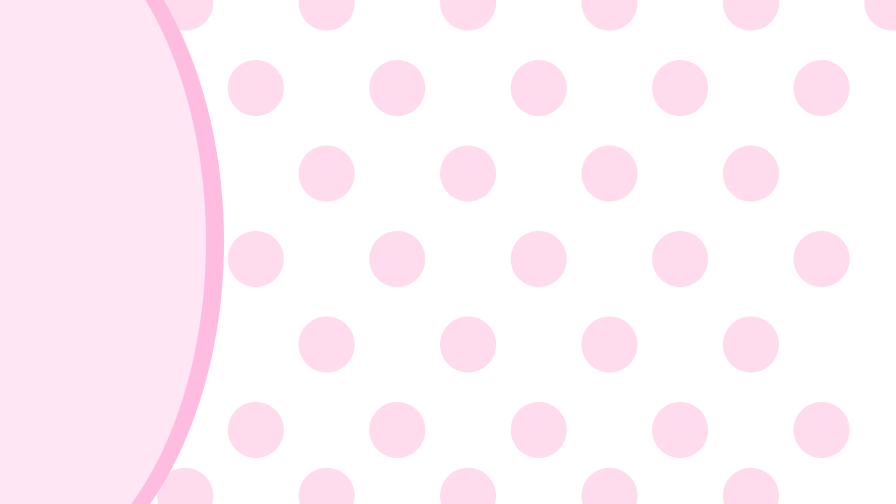
Reproduce this background procedurally as a WebGL 2 fragment shader.

```glsl
#version 300 es
precision highp float;
// A white field of staggered pink polka dots, with a pale rimmed oval
// entering from the left. Dots come from rows with rounded columns;
// the oval and its rim are two nested ellipse distances.
uniform vec2 u_resolution;
out vec4 outColor;

// Approximate signed distance to an ellipse centred on the origin.
float ellipseDistance(vec2 p, vec2 radii) {
    float k = length(p / radii);
    return k * (k - 1.0) / max(length(p / (radii * radii)), 1e-4);
}

// Signed distance to the nearest dot of the staggered rows.
float dotsDistance(vec2 p) {
    const float spacing = 0.2806;
    float nearest = 1.0;
    for (int row = 0; row < 7; row++) {
        // The last row is lifted so that it stays on the canvas.
        float y = row == 6 ? 0.0162 : 0.9949 - 0.1696 * float(row);
        float startX = row % 2 == 0 ? 0.3675 : 0.5076;
        // Only the top row reaches the right edge.
        float lastColumn = row == 0 ? 5.0 : 4.0;
        float column = clamp(round((p.x - startX) / spacing), 0.0, lastColumn);
        vec2 center = vec2(startX + spacing * column, y);
        nearest = min(nearest, length(p - center) - 0.0556);
    }
    return nearest;
}

// Coverage of a shape, smoothed over about one pixel.
float coverage(float distanceToEdge) {
    return clamp(0.5 - distanceToEdge * u_resolution.y, 0.0, 1.0);
}

void main() {
    vec2 p = gl_FragCoord.xy / u_resolution.y;
    vec3 color = vec3(1.0);

    // Polka dots
    color = mix(color, vec3(1.0, 0.86, 0.935), coverage(dotsDistance(p)));

    // Oval: rim first, then its paler inside
    vec2 q = p - vec2(0.0, 0.521);
    color = mix(color, vec3(1.0, 0.737, 0.882), coverage(ellipseDistance(q, vec2(0.4444, 0.7014))));
    color = mix(color, vec3(1.0, 0.902, 0.955), coverage(ellipseDistance(q, vec2(0.4086, 0.676))));

    outColor = vec4(color, 1.0);
}
```
